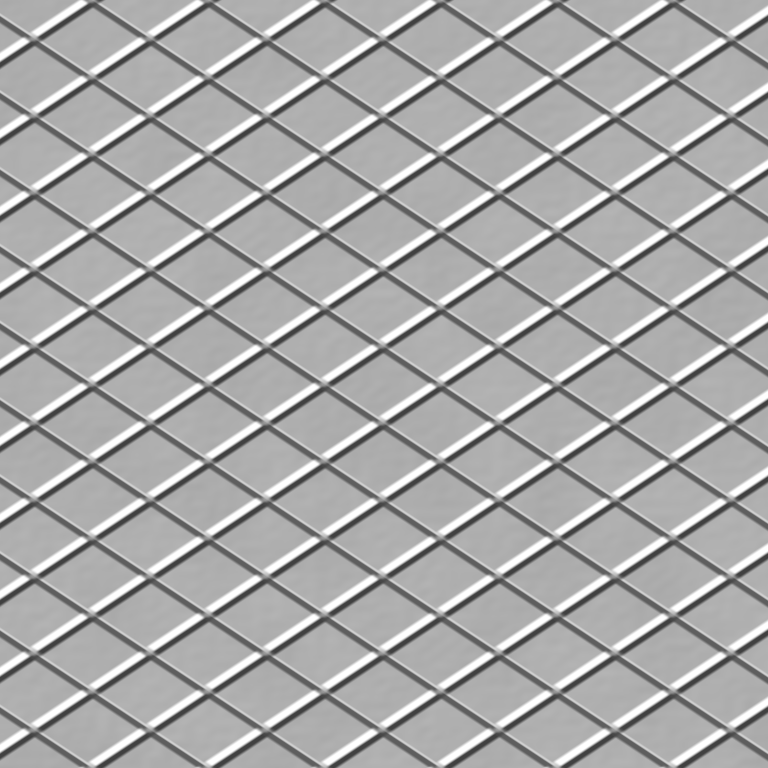
Give the GLSL for this texture, as a Shadertoy shader.

```glsl
float hash(vec2 p) {
    p = fract(p * vec2(0.1031, 0.1137));
    p += dot(p, p.yx + 33.33);
    return fract((p.x + p.y) * p.x * 7.13);
}

float noise(vec2 p) {
    vec2 cell = floor(p), f = fract(p);
    f = f * f * (3.0 - 2.0 * f);
    return mix(mix(hash(cell), hash(cell + vec2(1, 0)), f.x),
               mix(hash(cell + vec2(0, 1)), hash(cell + vec2(1, 1)), f.x), f.y);
}

// Stripe around a signed distance, with edges blurred by soft
float stripe(float d, float centre, float halfWidth, float soft) {
    soft = max(soft, 0.7 / iResolution.y);
    return 1.0 - smoothstep(halfWidth - soft, halfWidth + soft, abs(d - centre));
}

// Signed distance to the nearest of a family of parallel lines
float lineDistance(float phase, float spacing) {
    return (fract(phase + 0.5) - 0.5) * spacing;
}

void mainImage(out vec4 fragColor, in vec2 fragCoord) {
    vec2 uv = fragCoord / iResolution.xy;

    // Diamond lattice: positive distances lie above each wire
    vec2 repeats = vec2(6.61, 10.0);
    vec2 p = (uv - vec2(0.119, 0.0)) * repeats;
    float spacing = 1.0 / length(repeats);
    float rising = lineDistance(p.y - p.x, spacing);
    float falling = lineDistance(p.y + p.x, spacing);

    // Faintly embossed sheet
    vec2 grain = uv * vec2(70.0, 95.0);
    float shade = 0.682 + 0.025 * (noise(grain) - noise(grain + vec2(0.35, -0.45)));
    shade += 0.025 * (noise(uv * 14.0) - 0.5);

    // Falling wires: broad dark underside and a thin glint above it
    shade = mix(shade, 0.37, stripe(falling, -0.0030, 0.0040, 0.0022));
    shade = mix(shade, 0.82, stripe(falling, 0.0020, 0.0014, 0.0014));

    // Rising wires: dark shadow and broad highlight, broken at crossings
    float clear = smoothstep(0.001, 0.0085, abs(falling + 0.0005));
    shade = mix(shade, 0.25, stripe(rising, -0.0050, 0.0039, 0.0025) * mix(0.55, 1.0, clear));
    shade = mix(shade, 1.0, stripe(rising, 0.0036, 0.0047, 0.0024) * clear);

    // Dull weld where the wires meet
    float weld = 1.0 - smoothstep(0.001, 0.007, length(vec2(rising, falling)));
    shade = mix(shade, 0.70, 0.7 * weld);

    fragColor = vec4(vec3(shade), 1.0);
}
```
